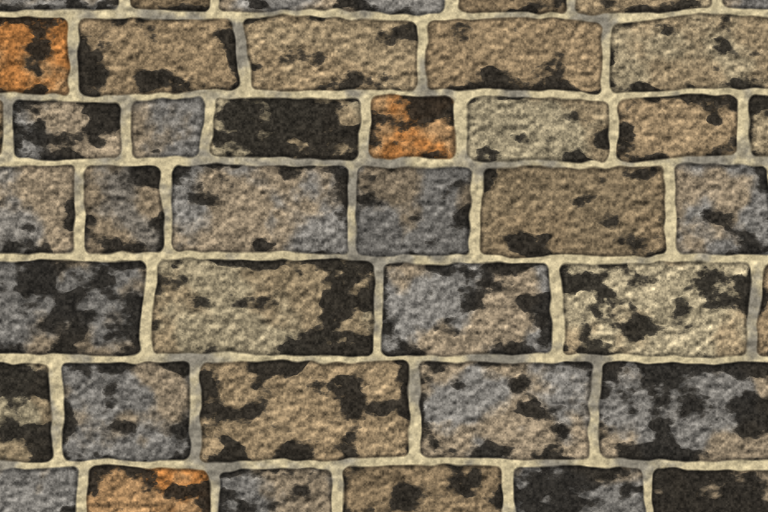
Reproduce this texture procedurally as a Shadertoy shader.

```glsl
// Weathered sandstone wall: seven uneven courses of rough blocks in pale mortar.

const int COURSES = 7;
// Heights of the bed joints, bottom to top, in canvas heights
const float BEDS[8] = float[8](-0.10, 0.092, 0.299, 0.497, 0.682, 0.813, 0.972, 1.13);
// Mean block length and first upright joint of each course
const vec2 BOND[7] = vec2[7](vec2(0.283, 0.15), vec2(0.365, 0.07), vec2(0.370, 0.32),
    vec2(0.293, 0.10), vec2(0.244, 0.20), vec2(0.371, 0.16), vec2(0.322, 0.18));

const vec3 GREY   = vec3(0.47, 0.455, 0.43);
const vec3 BROWN  = vec3(0.53, 0.455, 0.35);
const vec3 BUFF   = vec3(0.63, 0.58, 0.47);
const vec3 RUST   = vec3(0.64, 0.43, 0.24);
const vec3 SOOT   = vec3(0.15, 0.14, 0.125);
const vec3 MORTAR = vec3(0.80, 0.74, 0.59);

float hash(vec2 p) {
    vec3 q = fract(vec3(p.xyx) * 0.1031);
    q += dot(q, q.yzx + 33.33);
    return fract((q.x + q.y) * q.z);
}

float noise(vec2 p) {
    vec2 cell = floor(p), f = fract(p);
    f = f * f * (3.0 - 2.0 * f);
    return mix(mix(hash(cell), hash(cell + vec2(1, 0)), f.x),
               mix(hash(cell + vec2(0, 1)), hash(cell + vec2(1, 1)), f.x), f.y);
}

float fbm(vec2 p) {
    float sum = 0.0, gain = 0.52;
    for (int i = 0; i < 5; i++) {
        sum += gain * noise(p);
        p = mat2(1.6, 1.2, -1.2, 1.6) * p + 17.3;
        gain *= 0.5;
    }
    return sum;
}

// Position of the upright joint to the left of block k
float jointX(float k, int course) {
    float jitter = hash(vec2(k + 31.0, float(course) * 7.0 + 5.0)) - 0.5;
    return BOND[course].y + BOND[course].x * (k + 0.5 * jitter);
}

float roundedBox(vec2 p, vec2 halfSize, float radius) {
    vec2 q = abs(p) - halfSize + radius;
    return length(max(q, 0.0)) + min(max(q.x, q.y), 0.0) - radius;
}

// Signed distance to the block around p (negative inside); id is its cell
float blockDistance(vec2 p, out vec2 id) {
    int course = 0;
    for (int i = 1; i < COURSES; i++) course += int(p.y > BEDS[i]);

    float k = floor((p.x - BOND[course].y) / BOND[course].x);
    if (p.x < jointX(k, course)) k -= 1.0;
    else if (p.x >= jointX(k + 1.0, course)) k += 1.0;
    id = vec2(k + 20.0, float(course));

    vec2 low = vec2(jointX(k, course), BEDS[course]);
    vec2 high = vec2(jointX(k + 1.0, course), BEDS[course + 1]);
    vec2 gap = vec2(0.007, 0.004) + 0.006 * noise(p * 9.0 + 40.0);
    return roundedBox(p - 0.5 * (low + high), 0.5 * (high - low) - gap, 0.014);
}

// Wavy, ragged joints
vec2 warp(vec2 p) {
    vec2 wide = vec2(noise(p * 6.0), noise(p * 5.0 + 60.0)) - 0.5;
    vec2 fine = vec2(noise(p * 38.0 + 9.0), noise(p * 38.0 + 80.0)) - 0.5;
    return p + 0.016 * wide + 0.007 * fine;
}

float relief(vec2 p) {
    return fbm(p * 22.0) + 0.5 * noise(p * vec2(80.0, 95.0));
}

vec3 blockColor(vec2 id, vec2 p) {
    float kind = hash(id * 3.7 + 11.0);
    vec3 tint = mix(GREY, BROWN, smoothstep(0.3, 0.65, kind));
    tint = mix(tint, BUFF, smoothstep(0.72, 0.84, kind));
    tint = mix(tint, RUST, step(0.93, kind));
    // Tan and pale stains within the block
    float stain = fbm(p * 9.0 + id * 5.1);
    tint = mix(tint, BROWN * 1.08, 0.65 * smoothstep(0.46, 0.62, stain));
    return tint * (0.88 + 0.24 * hash(id + 71.0));
}

void mainImage(out vec4 fragColor, in vec2 fragCoord) {
    vec2 p = fragCoord / iResolution.y;
    float pixel = 1.0 / iResolution.y;

    vec2 id;
    float dist = blockDistance(warp(p), id);
    float depth = max(-dist, 0.0);
    float inside = 1.0 - smoothstep(-0.001 - pixel, 0.001 + pixel, dist);

    // Raking light from the upper left, and sandy grain
    float slope = relief(p) - relief(p + vec2(-0.002, 0.004));
    float grain = 0.6 * noise(p * 160.0) + 0.4 * noise(p * 310.0 + 5.0) - 0.5;

    // Stone face, with soot gathering in hollows and along the edges
    vec3 stone = blockColor(id, p);
    float sootiness = mix(-0.13, 0.04, hash(id * 1.9 + 3.0));
    float rim = 1.0 - smoothstep(0.0, 0.035, depth);
    float patches = fbm(p * vec2(17.0, 23.0) + id * 3.3) + sootiness + 0.09 * rim + 0.08 * grain;
    stone *= 1.0 + 1.5 * slope + 0.65 * grain;
    stone = mix(stone, SOOT * (1.0 + grain), 0.88 * smoothstep(0.51, 0.62, patches));
    stone *= mix(0.6, 1.0, smoothstep(0.0, 0.010, depth));

    // Mortar, dirty in places
    float dirt = smoothstep(0.48, 0.72, fbm(p * 13.0 + 90.0));
    vec3 mortar = mix(MORTAR, GREY, 0.75 * dirt);
    mortar *= 1.0 + 0.7 * slope + 0.3 * grain;

    fragColor = vec4(clamp(mix(mortar, stone, inside), 0.0, 1.0), 1.0);
}
```
